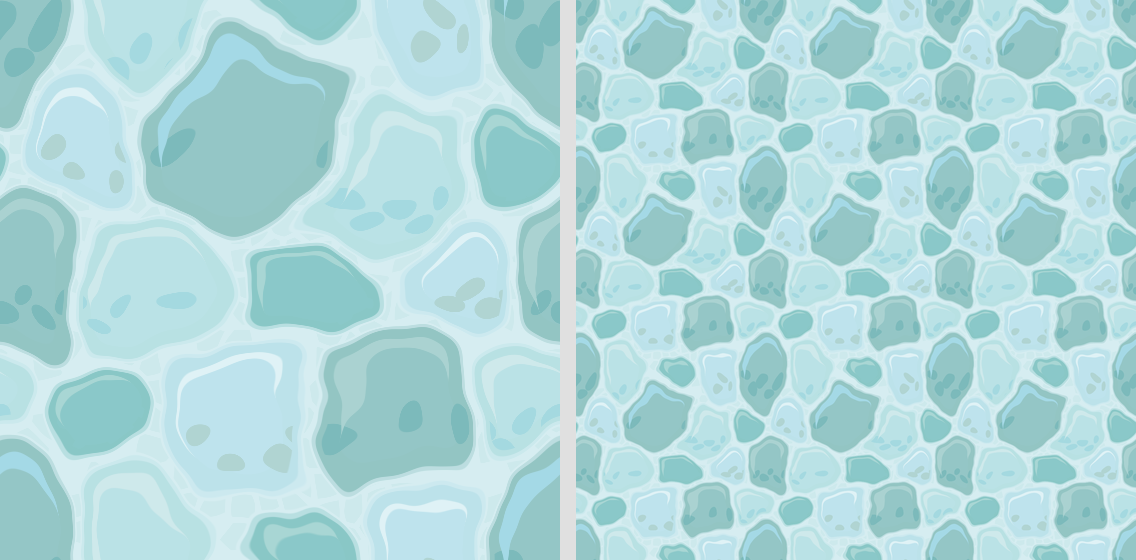
Left: one tile. Right: repeated 3 by 3.
Write a three.js fragment shader that draws this texture.

```glsl
// Tiling cobblestones in flat pastel teal: a wrapped, weighted cellular diagram
// gives rounded stones of four kinds; each gets a rim, a tapering highlight
// along its upper edge and some oval spots. Faint chips fill the mortar.

#define GRID 4.0          // stones per side, a multiple of four
#define CHIP_GRID 20.0    // mortar chips per side
#define JITTER 0.42       // scatter of the stone centres
#define GAP 0.056         // half width of the mortar, in cells
#define RIM 0.024         // width of the pale rim
#define ROUNDNESS 15.0    // lower is rounder
#define WOBBLE 0.05       // unevenness of all outlines
#define STRETCH 0.16      // variation of stone size and proportion
#define SOFT 0.0042       // edge smoothing, in cells
#define ORIGIN vec2(0.396, 0.875)  // part of the pattern at the corner
#define MORTAR vec3(0.838, 0.931, 0.945)
#define CHIP vec3(0.805, 0.912, 0.924)

varying vec2 vUv;

const float TAU = 6.2831853;

vec2 hash2(vec2 p) {
  return fract(sin(vec2(dot(p, vec2(127.1, 311.7)), dot(p, vec2(269.5, 183.3)))) * 43758.55);
}

vec2 wrapCell(vec2 cell, float count) { return floor(mod(cell + 0.5, count)); }

float cover(float d) { return smoothstep(-SOFT, SOFT, d); }

// Kinds: 0 dark, 1 aqua, 2 small teal, 3 pale blue
vec3 pick(float kind, vec3 dark, vec3 aqua, vec3 teal, vec3 blue) {
  return kind < 0.5 ? dark : kind < 1.5 ? aqua : kind < 2.5 ? teal : blue;
}

float stoneKind(vec2 cell) {
  vec2 id = wrapCell(cell, GRID);
  float shift = floor(1.5 * (2.0 - abs(mod(id.y, 4.0) - 2.0)));
  return mod(id.x - shift + 4.0, 4.0);
}

// Highlight inset, highlight half width, size weight
vec3 stoneStyle(float kind) {
  return pick(kind, vec3(0.12, 0.072, 0.34), vec3(0.10, 0.045, 0.18),
                    vec3(0.06, 0.030, -0.07), vec3(0.09, 0.026, 0.12));
}

// Centre in xy, weight in z
vec3 stoneSite(vec2 cell) {
  vec2 id = wrapCell(cell, GRID);
  vec2 h = hash2(id + 3.7);
  vec2 centre = cell + 0.5 + JITTER * (h - 0.5);
  centre.x += 0.5 * mod(id.y, 2.0) - 0.25;
  return vec3(centre, stoneStyle(stoneKind(cell)).z + 0.1 * (hash2(id + 9.1).x - 0.5));
}

float powerDistance(vec2 p, vec3 site) {
  vec2 d = p - site.xy;
  return dot(d, d) - site.z;
}

// Layered sines with whole periods
vec2 wobble(vec2 uv) {
  vec2 a = sin(TAU * vec2(3.0 * uv.y + 2.0 * uv.x, 4.0 * uv.x - uv.y) + vec2(0.6, 2.1));
  vec2 b = sin(TAU * vec2(7.0 * uv.y - 3.0 * uv.x, 8.0 * uv.x + 4.0 * uv.y) + vec2(4.0, 1.3));
  vec2 c = sin(TAU * vec2(17.0 * uv.y + 6.0 * uv.x, 15.0 * uv.x - 9.0 * uv.y));
  return WOBBLE * (a + 0.35 * b + 0.09 * c);
}

// Small faint cells, about two thirds of them present
float chips(vec2 p) {
  vec2 base = floor(p);
  float f1 = 9.0, f2 = 9.0, present = 0.0;
  for (int y = -1; y <= 1; y++) for (int x = -1; x <= 1; x++) {
    vec2 cell = base + vec2(float(x), float(y));
    vec2 h = hash2(wrapCell(cell, CHIP_GRID) + 41.0);
    float d = length(p - cell - 0.15 - 0.7 * h);
    if (d < f1) { f2 = f1; f1 = d; present = step(0.35, fract(h.x * 17.0 + h.y)); }
    else f2 = min(f2, d);
  }
  return present * smoothstep(0.16, 0.21, f2 - f1);
}

// Oval spots in a zigzag over the lower half of a stone
float spots(vec2 q, vec2 id, float size) {
  float d = -1.0;
  for (int j = 0; j < 5; j++) {
    float n = float(j);
    vec2 r = hash2(id + 5.3 * n + 11.0), t = hash2(id + 2.9 * n + 23.0);
    float drop = 0.08 + 0.2 * mod(n, 2.0) + 0.1 * r.y;
    vec2 v = q - size * vec2((n - 2.0) * 0.19 + 0.08 * (r.x - 0.5), -drop);
    float a = 1.8 * (t.x - 0.3);
    v = mat2(cos(a), -sin(a), sin(a), cos(a)) * v;
    float oval = size * (0.1 + 0.05 * t.y) - length(v * vec2(1.0, 1.6));
    d = max(d, r.x > 0.12 ? oval : -1.0);
  }
  return d;
}

void main() {
  vec2 uv = vUv + ORIGIN;
  vec2 p = uv * GRID + wobble(uv) + STRETCH * vec2(1.0, -1.0) * sin(TAU * vUv);
  vec2 base = floor(p), cell = base;

  // Owning stone
  float nearest = 99.0;
  for (int y = -2; y <= 2; y++) for (int x = -2; x <= 2; x++) {
    vec2 c = base + vec2(float(x), float(y));
    float d = powerDistance(p, stoneSite(c));
    if (d < nearest) { nearest = d; cell = c; }
  }
  vec3 site = stoneSite(cell);

  // Smooth minimum of the distances to all borders
  float sum = 0.0;
  for (int y = -2; y <= 2; y++) for (int x = -2; x <= 2; x++) {
    vec3 other = stoneSite(base + vec2(float(x), float(y)));
    float span = length(other.xy - site.xy);
    if (span > 0.01)
      sum += exp(-ROUNDNESS * (powerDistance(p, other) - nearest) / (2.0 * span));
  }
  float border = -log(sum) / ROUNDNESS;
  float inside = border - GAP;

  // Palette of this stone
  vec2 id = wrapCell(cell, GRID);
  float kind = stoneKind(cell);
  vec3 style = stoneStyle(kind);
  vec3 body = pick(kind, vec3(0.582, 0.775, 0.775), vec3(0.73, 0.886, 0.903),
                         vec3(0.543, 0.785, 0.787), vec3(0.745, 0.89, 0.93));
  vec3 spot = pick(kind, vec3(0.488, 0.73, 0.735), vec3(0.645, 0.85, 0.877),
                         body, vec3(0.69, 0.83, 0.825));
  vec3 sheen = pick(kind, vec3(0.645, 0.85, 0.9), vec3(0.808, 0.912, 0.92),
                          vec3(0.66, 0.838, 0.83), vec3(0.875, 0.95, 0.965));
  if (kind < 0.5 && hash2(id + 31.0).x < 0.4) sheen = vec3(0.665, 0.825, 0.82);

  // Highlight: a band along the upper left edge with pointed ends
  vec2 q = p - site.xy;
  float angle = atan(q.y, q.x);
  float lit = dot(q, normalize(vec2(-0.45, 0.9))) / max(length(q), 0.001);
  float taper = smoothstep(-0.2, 0.85, lit) * (0.85 + 0.25 * sin(3.0 * angle + TAU * hash2(id).y));
  float band = style.y * taper - 0.004 - abs(inside - style.x);

  // Layers
  vec3 color = mix(MORTAR, CHIP, chips(uv * CHIP_GRID + 3.0 * wobble(uv)) * cover(0.018 - border));
  color = mix(color, mix(MORTAR, body, 0.4), cover(inside + RIM));
  vec3 shade = mix(body * vec3(0.99, 0.995, 0.985), body, cover(inside - style.x));
  shade = mix(shade, spot, cover(min(spots(q, id, 0.75 + style.z), inside - 0.035)));
  shade = mix(shade, sheen, cover(band));
  gl_FragColor = vec4(mix(color, shade, cover(inside)), 1.0);
}
```
